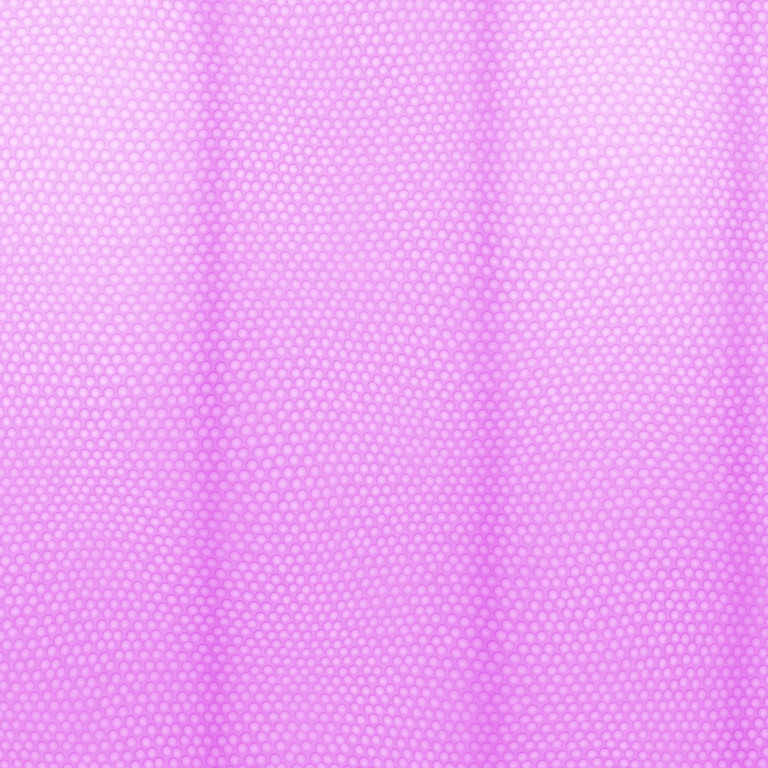
A Shadertoy shader for this texture:

```glsl
// Pink bubbled sheet: a loose honeycomb of small raised dots over soft vertical folds.

#define DOTS_ACROSS 60.0
#define DOTS_DOWN 76.0
#define DOT_RADIUS 0.32
#define DOT_JITTER 0.11
#define WARP_AMOUNT 0.022
#define RELIEF 0.32
#define FIRST_FOLD 0.275
#define FOLD_SPACING 0.36
#define FOLD_DEPTH 0.27
#define SHEEN 0.19
#define DARK_PINK vec3(0.88, 0.42, 0.92)
#define LIGHT_PINK vec3(0.98, 0.84, 0.99)

const float TAU = 6.2831853;
const float ROW_HEIGHT = DOTS_ACROSS / DOTS_DOWN; // row pitch, in dot spacings

vec2 hash2(vec2 p) {
    vec3 q = fract(vec3(p.xyx) * vec3(0.1031, 0.1030, 0.0973));
    q += dot(q, q.yzx + 33.33);
    return fract((q.xx + q.yz) * q.zy);
}

float cornerSlope(vec2 cell, vec2 offset) {
    float angle = TAU * hash2(cell + 71.0).x;
    return dot(vec2(cos(angle), sin(angle)), offset);
}

float gradientNoise(vec2 p) {
    vec2 i = floor(p), f = fract(p);
    vec2 u = f * f * f * (f * (f * 6.0 - 15.0) + 10.0);
    vec2 e = vec2(1.0, 0.0);
    return mix(mix(cornerSlope(i, f), cornerSlope(i + e.xy, f - e.xy), u.x),
               mix(cornerSlope(i + e.yx, f - e.yx), cornerSlope(i + e.xx, f - e.xx), u.x), u.y);
}

// Vector from the nearest dot centre, in dot spacings
vec2 fromNearestDot(vec2 p) {
    float row = floor(p.y / ROW_HEIGHT);
    vec2 nearest = vec2(9.0);
    for (int j = -1; j <= 1; j++) {
        float r = row + float(j);
        float stagger = 0.5 * mod(r, 2.0);
        float column = floor(p.x - stagger);
        for (int i = -1; i <= 1; i++) {
            vec2 id = vec2(column + float(i), r);
            vec2 centre = vec2(id.x + 0.5 + stagger, (r + 0.5) * ROW_HEIGHT);
            centre += DOT_JITTER * (2.0 * hash2(id) - 1.0);
            vec2 d = p - centre;
            if (dot(d, d) < dot(nearest, nearest)) nearest = d;
        }
    }
    return nearest;
}

// Raised dot: pale disc, small bright core, shadowed rim that is heaviest on top
float dotRelief(vec2 d, float blur) {
    float r = length(d);
    float disc = 1.0 - smoothstep(DOT_RADIUS - blur, DOT_RADIUS + blur, r);
    float core = 1.0 - smoothstep(0.1, 0.1 + 1.5 * blur, length(d + vec2(0.0, 0.04)));
    float rimOffset = (r - DOT_RADIUS - 0.09) / (0.07 + 0.4 * blur);
    float upward = dot(d / max(r, 0.001), vec2(-0.4, 0.9));
    float rim = exp(-rimOffset * rimOffset) * (0.6 + 0.45 * upward);
    return 0.5 * disc + 0.4 * core - 0.8 * rim;
}

// Darkness of the vertical creases, slightly closer together to the right
float foldShadow(float x) {
    float shadow = 0.0;
    for (int i = 0; i < 3; i++) {
        float n = float(i);
        float d = x - FIRST_FOLD - FOLD_SPACING * n + 0.016 * n * (n - 1.0);
        shadow += 0.6 * exp(-d * d / 0.0004) + 0.4 * exp(-d * d / 0.004);
    }
    return shadow;
}

void mainImage(out vec4 fragColor, in vec2 fragCoord) {
    vec2 uv = fragCoord / iResolution.xy;

    // Broad light: paler towards the top, glossy on every other panel
    float tone = mix(0.42, 0.66, smoothstep(0.0, 0.9, uv.y));
    float panel = 0.5 + 0.5 * cos(TAU * (uv.x - FIRST_FOLD + 0.5 * FOLD_SPACING) / (2.0 * FOLD_SPACING));
    tone += SHEEN * panel * smoothstep(0.2, 0.95, uv.y);
    tone -= FOLD_DEPTH * foldShadow(uv.x + 0.006 * gradientNoise(uv * vec2(2.0, 6.0)))
            * mix(0.8, 1.1, uv.y);
    tone += 0.04 * gradientNoise(uv * 5.0) + 0.06 * gradientNoise(uv * 45.0);

    // Dots on a gently bent honeycomb, fainter in patches and in bright light
    vec2 bend = vec2(gradientNoise(uv * 4.0 + 13.0), gradientNoise(uv * 4.0 + 47.0));
    vec2 d = fromNearestDot((uv + WARP_AMOUNT * bend) * DOTS_ACROSS);
    float blur = max(0.07, 0.8 * DOTS_ACROSS / min(iResolution.x, iResolution.y));
    float strength = 0.95 + 0.4 * gradientNoise(uv * vec2(12.0, 7.0) + 5.0);
    strength *= 1.0 - 0.3 * smoothstep(0.6, 1.0, tone);
    tone += RELIEF * strength * dotRelief(d, blur);

    fragColor = vec4(mix(DARK_PINK, LIGHT_PINK, clamp(tone, 0.0, 1.05)), 1.0);
}
```
